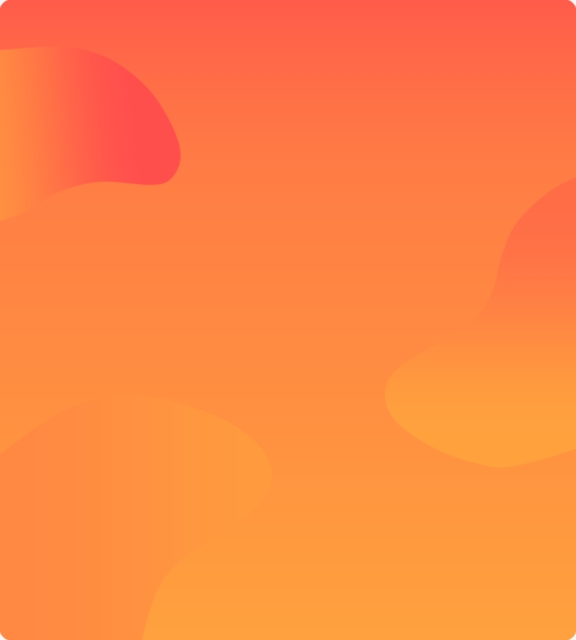
Write a Shadertoy shader that draws this background.

```glsl
// Warm coral-to-amber gradient with three soft gradient blobs and rounded corners.

const int COUNT = 16;  // control points per blob
const int STEPS = 6;   // straight pieces per curve span

// Point on a Catmull-Rom span from b to c.
vec2 spline(vec2 a, vec2 b, vec2 c, vec2 d, float t) {
    return b + 0.5 * t * (c - a + t * (2.0 * a - 5.0 * b + 4.0 * c - d
             + t * (3.0 * (b - c) + d - a)));
}

// Signed distance to a closed smooth outline, negative inside.
float blobDistance(vec2 p, vec2 outline[COUNT]) {
    float nearest = 10.0;
    float side = 1.0;
    vec2 from = outline[0];
    for (int i = 0; i < COUNT; i++) {
        vec2 a = outline[(i + COUNT - 1) % COUNT];
        vec2 b = outline[i];
        vec2 c = outline[(i + 1) % COUNT];
        vec2 d = outline[(i + 2) % COUNT];
        for (int k = 1; k <= STEPS; k++) {
            vec2 to = spline(a, b, c, d, float(k) / float(STEPS));
            vec2 edge = to - from;
            vec2 rel = p - from;
            vec2 gap = rel - edge * clamp(dot(rel, edge) / dot(edge, edge), 0.0, 1.0);
            nearest = min(nearest, dot(gap, gap));
            // Flip the side at each crossing of a horizontal ray.
            bvec3 crossing = bvec3(p.y >= from.y, p.y < to.y,
                                   edge.x * rel.y > edge.y * rel.x);
            if (all(crossing) || all(not(crossing))) side = -side;
            from = to;
        }
    }
    return side * sqrt(nearest);
}

float cover(float distance) {
    float pixel = 1.0 / iResolution.y;
    return 1.0 - smoothstep(-pixel, pixel, distance);
}

// Shared palette: coral at 0, amber at 1.
vec3 warm(float t) {
    return mix(vec3(1.0, 0.31, 0.302), vec3(1.0, 0.64, 0.24), t);
}

void mainImage(out vec4 fragColor, in vec2 fragCoord) {
    float aspect = 0.896;
    vec2 uv = fragCoord / iResolution.xy;
    vec2 p = uv * vec2(aspect, 1.0);

    // Backdrop: rises quickly from coral, then eases to amber.
    float down = 1.0 - p.y;
    float heat = mix(0.15, 0.58, smoothstep(-0.25, 0.38, down) * 1.14 - 0.14);
    heat = down < 0.33 ? mix(0.15, 0.58, 1.0 - pow(1.0 - down / 0.33, 1.35))
                       : mix(0.58, 0.98, (down - 0.33) / 0.67);
    vec3 color = warm(heat);

    // Upper left blob, amber to red across.
    vec2 upperLeft[COUNT] = vec2[COUNT](
        vec2(-0.09, 0.92), vec2(0.0, 0.922), vec2(0.10, 0.927), vec2(0.17, 0.908),
        vec2(0.229, 0.863), vec2(0.267, 0.805), vec2(0.281, 0.757), vec2(0.268, 0.723),
        vec2(0.238, 0.711), vec2(0.156, 0.716), vec2(0.09, 0.70), vec2(0.045, 0.672),
        vec2(0.0, 0.655), vec2(-0.09, 0.64), vec2(-0.15, 0.72), vec2(-0.15, 0.84));
    float across = p.x + 0.12 * (p.y - 0.79);
    vec3 redTint = warm(0.8 * (1.0 - smoothstep(-0.05, 0.22, across)));
    color = mix(color, redTint, cover(blobDistance(p, upperLeft)));

    // Right blob, coral to amber downwards.
    vec2 right[COUNT] = vec2[COUNT](
        vec2(0.896, 0.723), vec2(0.846, 0.694), vec2(0.801, 0.648), vec2(0.779, 0.596),
        vec2(0.766, 0.544), vec2(0.729, 0.492), vec2(0.651, 0.447), vec2(0.609, 0.414),
        vec2(0.599, 0.378), vec2(0.618, 0.339), vec2(0.677, 0.299), vec2(0.742, 0.276),
        vec2(0.794, 0.271), vec2(0.896, 0.299), vec2(1.02, 0.35), vec2(1.02, 0.77));
    vec3 amberTint = warm(mix(0.36, 0.99, smoothstep(0.32, 0.70, down)));
    color = mix(color, amberTint, cover(blobDistance(p, right)));

    // Lower left blob, orange to amber across.
    vec2 lowerLeft[COUNT] = vec2[COUNT](
        vec2(0.0, 0.29), vec2(0.052, 0.329), vec2(0.117, 0.366), vec2(0.195, 0.383),
        vec2(0.273, 0.372), vec2(0.352, 0.342), vec2(0.404, 0.303), vec2(0.423, 0.258),
        vec2(0.404, 0.212), vec2(0.352, 0.173), vec2(0.286, 0.128), vec2(0.247, 0.082),
        vec2(0.221, 0.0), vec2(0.21, -0.1), vec2(-0.12, -0.1), vec2(-0.12, 0.2));
    vec3 orangeTint = warm(mix(0.69, 0.90, smoothstep(0.02, 0.44, p.x)));
    color = mix(color, orangeTint, cover(blobDistance(p, lowerLeft)));

    // Rounded card corners on white.
    vec2 halfSize = 0.5 * vec2(aspect, 1.0);
    vec2 corner = abs(p - halfSize) - halfSize + 0.02;
    float card = length(max(corner, 0.0)) - 0.02;
    color = mix(vec3(0.96), color, cover(card - 1.0 / iResolution.y));

    fragColor = vec4(color, 1.0);
}
```
